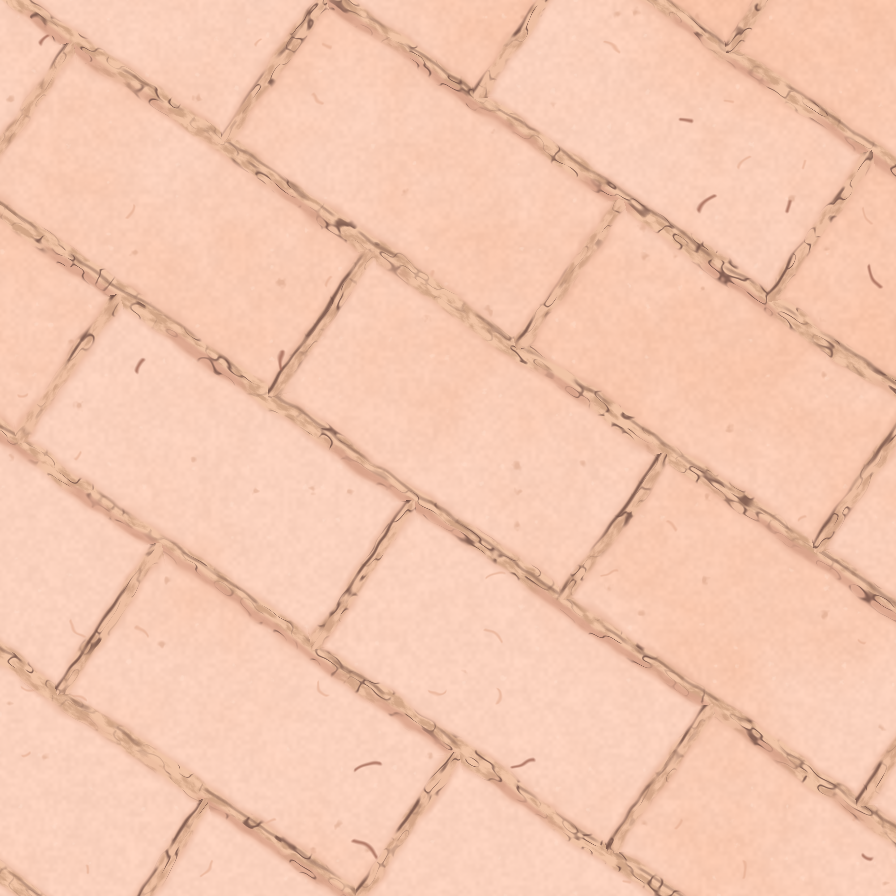
This texture is drawn by a Shadertoy shader. Its source:

```glsl
// Sunlit peach clay pavers in a running bond, tilted across the canvas.
// A rotated brick grid gives the tiles and joints; noise wears the edges and
// fills the joints with sand and thin dark cracks; hashed cells scatter debris.

float hash(vec2 p) {
    vec3 q = fract(p.xyx * vec3(0.1031, 0.1030, 0.0973));
    q += dot(q, q.yzx + 33.33);
    return fract((q.x + q.y) * q.z);
}

float noise(vec2 p) {
    vec2 i = floor(p), f = fract(p);
    f = f * f * (3.0 - 2.0 * f);
    return mix(mix(hash(i), hash(i + vec2(1, 0)), f.x),
               mix(hash(i + vec2(0, 1)), hash(i + vec2(1, 1)), f.x), f.y);
}

float fbm(vec2 p) {
    float sum = 0.0, amp = 0.5;
    for (int i = 0; i < 4; i++) {
        sum += amp * noise(p);
        p = mat2(1.6, 1.2, -1.2, 1.6) * p + 7.3;
        amp *= 0.5;
    }
    return sum / 0.9375;
}

// Sparse soft specks, one candidate per grid cell
float specks(vec2 p, float cells, float chance) {
    vec2 id = floor(p * cells), f = fract(p * cells);
    vec2 center = 0.3 + 0.4 * vec2(hash(id + 3.1), hash(id + 8.7));
    float radius = mix(0.04, 0.13, hash(id + 5.9));
    float d = length(f - center) + 0.15 * (noise(p * cells * 9.0) - 0.5);
    return step(hash(id + 1.7), chance) * smoothstep(radius + 0.08, radius - 0.08, d);
}

// Sparse short curled strands, one candidate per grid cell
float strands(vec2 p, float cells, float chance) {
    vec2 id = floor(p * cells), f = fract(p * cells);
    f -= 0.35 + 0.3 * vec2(hash(id + 2.3), hash(id + 6.1));
    float a = 6.283 * hash(id + 4.4);
    f = mat2(cos(a), -sin(a), sin(a), cos(a)) * f;
    f.y += (hash(id + 9.2) - 0.5) * 6.0 * f.x * f.x + 0.06 * (noise(p * cells * 7.0) - 0.5);
    float halfLength = mix(0.05, 0.18, hash(id + 11.5));
    float d = length(vec2(max(abs(f.x) - halfLength, 0.0), f.y));
    return step(hash(id + 7.7), chance) * smoothstep(0.04, 0.0, d);
}

void mainImage(out vec4 fragColor, in vec2 fragCoord) {
    vec2 p = fragCoord / iResolution.xy;

    // Rotated frame: x runs down along the courses, y across them
    vec2 q = vec2(p.x, 1.0 - p.y);
    q += 0.005 * (vec2(noise(p * 11.0), noise(p * 11.0 + 40.0)) - 0.5);
    q += 0.003 * (vec2(noise(p * 60.0), noise(p * 60.0 + 90.0)) - 0.5);
    q = vec2(dot(q, vec2(0.821, 0.571)), dot(q, vec2(-0.571, 0.821)));

    // Running bond with a half-brick shift on every other course
    vec2 brickSize = vec2(0.401, 0.203);
    vec2 g = (q - vec2(0.0964, -0.0104)) / brickSize;
    float row = floor(g.y);
    g.x -= 0.5 * mod(row, 2.0);
    vec2 id = vec2(floor(g.x), row);

    // Signed offsets from the nearest cross joint and course joint
    vec2 off = (g - round(g)) * brickSize;
    off.x += 0.006 * (hash(vec2(round(g.x), row) + 21.0) - 0.5);
    bool isCross = abs(off.x) < abs(off.y);
    vec2 along = isCross ? vec2(q.y, off.x) : vec2(q.x, off.y);
    vec2 seed = isCross ? vec2(round(g.x), row) * 3.7 + 50.0 : vec2(0.0, round(g.y) * 5.3);
    float wear = 0.005 * (noise(along * vec2(30, 60) + seed) - 0.5);
    float edge = min(abs(off.x) - 0.0080, abs(off.y) - 0.0108) + wear;

    // Clay: tone per brick, blotches, warmer toward the upper right
    float warm = 0.31 + 0.3 * (hash(id + 13.0) - 0.5) + 0.8 * (fbm(p * 5.0 + id * 4.0) - 0.5)
               + 0.32 * (p.x + p.y - 1.0) + 0.3 * (fbm(p * 34.0) - 0.5);
    vec3 color = mix(vec3(0.984, 0.820, 0.740), vec3(0.974, 0.764, 0.652),
                     smoothstep(0.05, 0.95, warm));
    color += 0.03 * (noise(p * 210.0) - 0.5) + 0.03 * (fbm(p * 80.0) - 0.5);

    // Pits, pale grains and stray strands
    color = mix(color, vec3(0.84, 0.63, 0.52), 0.5 * specks(p, 30.0, 0.06));
    color = mix(color, vec3(1.0, 0.88, 0.81), 0.4 * specks(p + 0.37, 50.0, 0.12));
    color = mix(color, vec3(0.90, 0.68, 0.57), 0.65 * strands(p + 0.21, 15.0, 0.12));

    // Joint bed: pale sand, with a rosy bevel along one side
    float grains = fbm(along * vec2(75, 170) + seed);
    vec3 joint = mix(vec3(0.83, 0.65, 0.53), vec3(0.95, 0.77, 0.65),
                     smoothstep(0.25, 0.62, grains));
    float bevel = smoothstep(-0.001, 0.004, along.y) * smoothstep(0.25, 0.6, noise(along.xx * 12.0 + seed));
    joint = mix(joint, vec3(0.86, 0.64, 0.55), isCross ? 0.15 : 0.8 * bevel);

    // Thin dark cracks: noise contours running with the joint, in patches
    float contour = abs(noise(along * vec2(62, 150) + seed + 17.0) - 0.47);
    float patches = smoothstep(0.35, 0.65, noise(along.xx * 24.0 + seed + 31.0));
    float weight = noise(along * vec2(90, 200) + seed + 3.0);
    float crack = smoothstep(0.05 + 0.10 * weight, 0.0, contour) * (0.25 + 0.75 * patches);
    joint = mix(joint, vec3(0.47, 0.33, 0.29), 0.85 * crack * smoothstep(0.15, 0.5, weight));

    // Shadow slit under the upper edge, strongest in cross joints
    float slit = smoothstep(0.0032, 0.0004, abs(along.y + 0.0060 + wear));
    float broken = smoothstep(0.3, 0.55, noise(along.xx * 24.0 + seed + 5.0));
    joint = mix(joint, vec3(0.46, 0.32, 0.28), slit * broken * (isCross ? 0.85 : 0.4));

    // Rounded clay rim blends softly into the joint
    float rim = smoothstep(0.008, -0.002, edge) * (0.3 + 0.5 * noise(q * 45.0));
    color = mix(color, vec3(0.91, 0.70, 0.60), rim);
    color = mix(color, joint, smoothstep(0.002, -0.0035, edge));

    // A few darker curls lie over both clay and joints
    color = mix(color, vec3(0.64, 0.41, 0.34), 0.8 * strands(p + 0.63, 11.0, 0.06));
    fragColor = vec4(clamp(color, 0.0, 1.0), 1.0);
}
```
